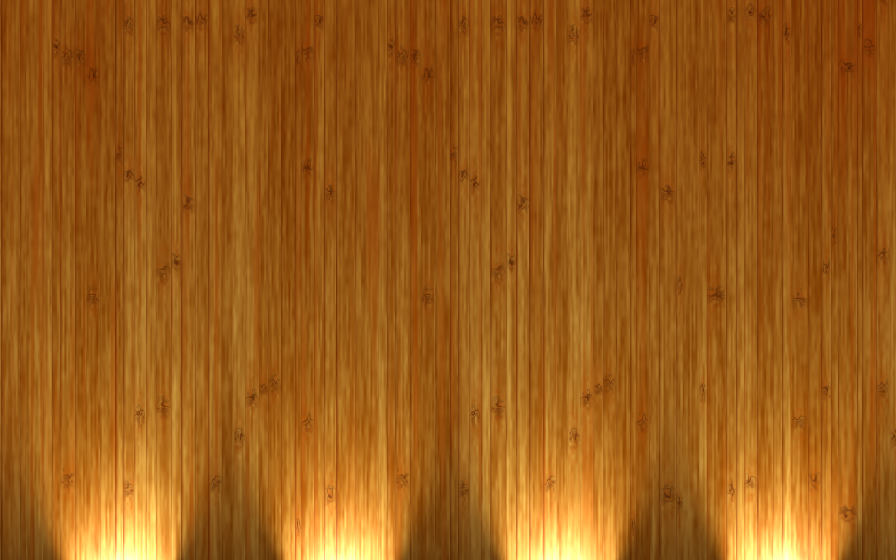
Give the GLSL for this texture, as a Shadertoy shader.

```glsl
// Bamboo wall lit from below by a row of four warm spotlights.
// Jittered vertical strips carry stretched noise grain and hashed knots;
// each lamp adds a widening cone of light with dark wall around its foot.

const float BOARD = 0.598;         // width after which the strip pattern recurs
const float STRIPS = 28.0;         // strips in one board
const float JITTER = 0.7;          // irregularity of strip widths
const float KNOT_ROW = 0.4;        // vertical spacing of knot cells
const float KNOT_SHARE = 0.42;     // share of cells holding a knot
const float LAMP_FIRST = 0.2125;   // x of the first lamp
const float LAMP_STEP = 0.3945;    // spacing of the lamps
const float CONE_FOOT = 0.105;     // half width of a cone at the floor
const float CONE_SPREAD = 0.33;    // widening of the cone with height
const float GLOW_HEIGHT = 0.12;    // falloff of the light upwards
const float GRAIN = 0.62;          // contrast of the finest fibres
const vec3 DARK_WOOD = vec3(0.49, 0.245, 0.02);
const vec3 PALE_WOOD = vec3(0.655, 0.455, 0.17);
const vec3 RED_GRAIN = vec3(0.57, 0.24, 0.015);
const vec3 KNOT_DARK = vec3(0.30, 0.13, 0.02);

float hash(vec2 p) {
    vec3 q = fract(vec3(p.xyx) * 0.1031);
    q += dot(q, q.yzx + 33.33);
    return fract((q.x + q.y) * q.z);
}

float noise(vec2 p) {
    vec2 i = floor(p), f = fract(p);
    f = f * f * (3.0 - 2.0 * f);
    return mix(mix(hash(i), hash(i + vec2(1, 0)), f.x),
               mix(hash(i + vec2(0, 1)), hash(i + vec2(1, 1)), f.x), f.y);
}

// The first two boards share their strips, later ones differ
float stripKey(float i) {
    return i < 2.0 * STRIPS ? mod(i, STRIPS) : i;
}

float stripEdge(float i) {
    return i + JITTER * hash(vec2(stripKey(i), 3.7));
}

float stripTone(float i) {
    float k = stripKey(i);
    float band = exp(-pow((k - 11.5) / 1.2, 2.0)) + 0.8 * exp(-pow((k - 19.0) / 1.0, 2.0));
    return 0.27 + 0.4 * hash(vec2(k, 11.3)) + 0.16 * band;
}

// x: dark rings of the knot, y: red stain around it
vec2 knot(float k, float across, float y) {
    float row = floor(y / KNOT_ROW);
    vec2 cell = vec2(k, row + 20.0);
    float present = step(hash(cell + 5.1), KNOT_SHARE);
    float center = (row + 0.15 + 0.7 * hash(cell + 9.4)) * KNOT_ROW;
    vec2 q = vec2(across - 0.5, (y - center) / 0.018);
    float wobble = noise(vec2(across * 5.0 + k * 7.0, y * 130.0)) - 0.5;
    float body = exp(-6.0 * q.x * q.x - q.y * q.y);
    float arc = q.y - 0.5 + 1.4 * q.x * q.x + 1.6 * wobble;
    float rings = exp(-14.0 * arc * arc) + 0.6 * exp(-9.0 * pow(arc + 0.9, 2.0));
    float stain = exp(-5.0 * q.x * q.x - 0.12 * q.y * q.y);
    return present * vec2(body * rings, stain * (0.5 + wobble));
}

vec3 wood(vec2 p, float pixel) {
    // Locate the strip and its smooth borders
    float f = p.x / BOARD * STRIPS;
    float i = floor(f);
    if (f < stripEdge(i)) i -= 1.0;
    float left = stripEdge(i), right = stripEdge(i + 1.0);
    float k = stripKey(i), across = (f - left) / (right - left);
    float soft = pixel / BOARD * STRIPS;
    float tone = stripTone(i);
    tone = mix(0.5 * (stripTone(i - 1.0) + tone), tone, smoothstep(0.0, soft, f - left));
    tone = mix(0.5 * (stripTone(i + 1.0) + stripTone(i)), tone, smoothstep(0.0, soft, right - f));

    // One slim bright strip in each of the twin boards
    float slim = abs(fract(p.x / BOARD) - 0.519) * BOARD;
    float twin = step(p.x, 2.0 * BOARD);
    tone += 0.4 * twin * (1.0 - smoothstep(0.004 - pixel, 0.004 + pixel, slim));

    // Fibres drawn out along the strip
    vec2 g = p + vec2(0.0, 7.0 * hash(vec2(k, 2.2)) + 2.0);
    float fine = noise(g * vec2(300.0, 14.0)) - 0.5;
    float fleck = noise(g * vec2(230.0, 60.0) + 17.0) - 0.5;
    float broad = noise(g * vec2(120.0, 3.5)) - 0.5;
    tone += GRAIN * fine + 0.3 * fleck + 0.28 * broad;
    vec3 col = mix(DARK_WOOD, PALE_WOOD, clamp(tone, -0.25, 1.25));

    // Red streaks, red-brown joints and knots
    float streak = smoothstep(0.55, 0.85, noise(g * vec2(140.0, 2.6) + 31.0));
    col = mix(col, RED_GRAIN, 0.55 * streak * hash(vec2(k, 8.8)));
    float joint = exp(-pow((f - left) / max(0.11, soft * 0.7), 2.0));
    col *= 1.0 - vec3(0.2, 0.36, 0.5) * joint * hash(vec2(k, 6.1));
    vec2 mark = knot(k, across, p.y);
    col = mix(col, RED_GRAIN, 0.6 * mark.y);
    return mix(col, KNOT_DARK, 0.8 * clamp(mark.x, 0.0, 1.0));
}

void mainImage(out vec4 fragColor, in vec2 fragCoord) {
    vec2 p = fragCoord / iResolution.y;
    float pixel = 1.0 / iResolution.y;
    vec3 col = wood(p, pixel);

    // Room shade: redder and darker toward the top and the right
    float high = smoothstep(0.35, 1.0, p.y);
    col *= mix(vec3(1.01, 1.03, 1.08), vec3(0.96, 0.88, 0.68), high);
    col *= mix(vec3(1.0), vec3(0.98, 0.93, 0.82), smoothstep(1.1, 1.5, p.x) * high);

    // Nearest lamp and its cone
    float dx = abs(mod(p.x - LAMP_FIRST + 0.5 * LAMP_STEP, LAMP_STEP) - 0.5 * LAMP_STEP);
    float width = CONE_FOOT + CONE_SPREAD * p.y;
    float blur = 0.016 + 0.25 * p.y;
    float cone = 1.0 - smoothstep(width - blur, width + blur, dx);
    float glow = exp(-p.y / GLOW_HEIGHT) * exp(-0.9 * dx * dx / (width * width)) * cone;

    col *= 1.0 - 0.26 * (1.0 - cone) * exp(-p.y / 0.13);
    col *= 1.0 + vec3(1.35, 1.5, 1.5) * glow + 0.07 * exp(-p.y / 0.4) * cone;
    col += vec3(0.12, 0.26, 0.48) * glow * glow;
    fragColor = vec4(clamp(col, 0.0, 1.0), 1.0);
}
```
